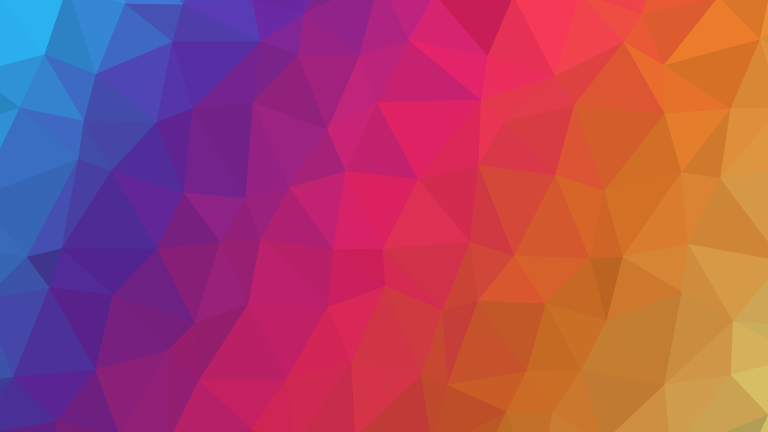
This background is drawn by a Shadertoy shader. Its source:

```glsl
// Low-poly backdrop: a leaning, jittered lattice is cut into triangles, and each
// one takes a flat colour from a diagonal rainbow ramp sampled at its centre.
// Triangles are blended by their edge coverage, which smooths the seams.

float hash(vec2 p) {
    return fract(sin(dot(p, vec2(127.1, 311.7))) * 43758.5453);
}

float cross2(vec2 a, vec2 b) {
    return a.x * b.y - a.y * b.x;
}

// Signed distance to the line a-b, positive on its left
float edgeDistance(vec2 p, vec2 a, vec2 b) {
    return cross2(b - a, p - a) / length(b - a);
}

// Lattice point in canvas heights, moved at random and leaning to the right
vec2 meshVertex(vec2 id) {
    vec2 jitter = vec2(hash(id), hash(id + 47.3)) - 0.5;
    vec2 q = id + 0.74 * jitter;
    return 0.145 * vec2(q.x + 0.45 * q.y, q.y);
}

// Ramp from cyan through violet, crimson and orange to sand
vec3 rainbow(float t) {
    vec3 stops[13] = vec3[13](
        vec3(0.12, 0.70, 0.88), vec3(0.19, 0.53, 0.81), vec3(0.26, 0.32, 0.69),
        vec3(0.34, 0.15, 0.61), vec3(0.53, 0.13, 0.51), vec3(0.70, 0.13, 0.45),
        vec3(0.86, 0.13, 0.37), vec3(0.87, 0.22, 0.29), vec3(0.84, 0.34, 0.18),
        vec3(0.84, 0.45, 0.15), vec3(0.84, 0.54, 0.22), vec3(0.85, 0.65, 0.32),
        vec3(0.87, 0.80, 0.43));
    float x = clamp(t, 0.0, 1.0) * 12.0;
    int i = min(int(x), 11);
    return mix(stops[i], stops[i + 1], x - float(i));
}

// Flat facet colour, weighted by how much of the pixel it covers
vec4 facet(vec2 p, vec2 a, vec2 b, vec2 c, vec2 seed) {
    float inside = min(edgeDistance(p, a, b),
                   min(edgeDistance(p, b, c), edgeDistance(p, c, a)));
    float coverage = clamp(0.5 + inside * iResolution.y, 0.0, 1.0);
    if (coverage <= 0.0) return vec4(0.0);

    vec2 centre = (a + b + c) / 3.0;
    float width = iResolution.x / iResolution.y;
    float t = (centre.x + 0.55 * (1.0 - centre.y)) / (width + 0.55);
    t += 0.035 * (hash(seed + 9.1) - 0.5);

    // Lighter towards the top, with slight variation and a few dark facets
    float light = mix(0.91, 1.07, clamp(centre.y, 0.0, 1.0));
    light *= 0.95 + 0.1 * hash(seed + 3.7);
    light *= 1.0 - 0.12 * step(0.94, hash(seed + 21.9));
    return vec4(min(rainbow(t) * light, 1.0), 1.0) * coverage;
}

void mainImage(out vec4 fragColor, in vec2 fragCoord) {
    vec2 p = fragCoord / iResolution.y;
    vec2 home = floor(vec2(p.x - 0.45 * p.y, p.y) / 0.145);
    vec4 sum = vec4(0.0);

    for (int j = -1; j <= 1; j++)
    for (int i = -1; i <= 1; i++) {
        vec2 id = home + vec2(i, j);
        vec2 a = meshVertex(id);
        vec2 b = meshVertex(id + vec2(1, 0));
        vec2 c = meshVertex(id + vec2(1, 1));
        vec2 d = meshVertex(id + vec2(0, 1));

        // Sine of the summed angles at a and c picks the Delaunay diagonal
        float angles = cross2(b - a, d - a) * dot(d - c, b - c)
                     + dot(b - a, d - a) * cross2(d - c, b - c);
        if (angles < 0.0) {
            sum += facet(p, a, b, c, id) + facet(p, a, c, d, id + 0.5);
        } else {
            sum += facet(p, a, b, d, id) + facet(p, b, c, d, id + 0.5);
        }
    }
    fragColor = vec4(sum.rgb / max(sum.a, 0.001), 1.0);
}
```
